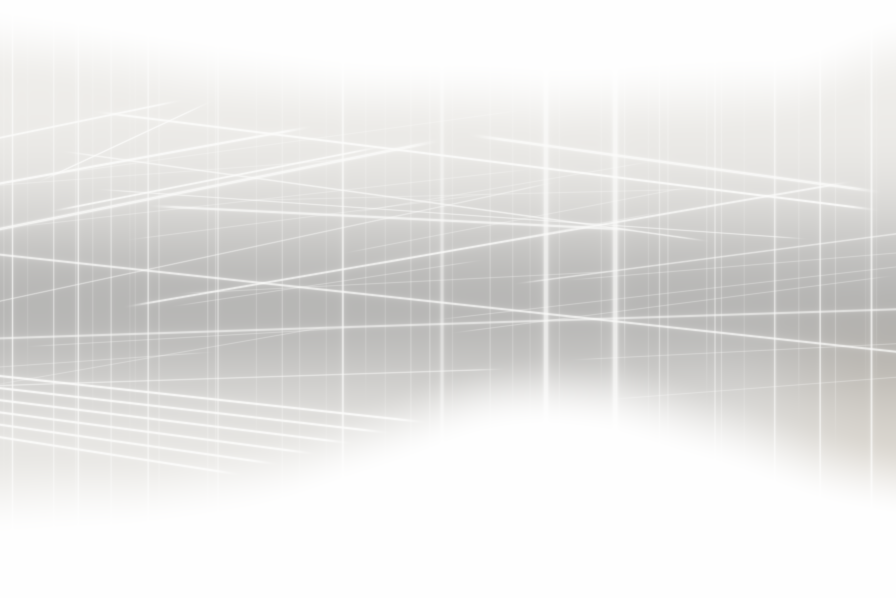
A Shadertoy shader for this background:

```glsl
// Pale architectural haze: a soft grey band between two banks of white mist,
// crossed by thin glowing verticals, long diagonals and a fan of lines.
// Strokes are antialiased distance profiles, layered by screen blending.

// Units: canvas height = 1, origin at the lower left.
const vec3 PALE_GREY = vec3(0.935, 0.930, 0.918);
const vec3 DEEP_GREY = vec3(0.718, 0.716, 0.710);
const vec3 MIST_WHITE = vec3(0.998);
const vec3 STROKE_WHITE = vec3(0.985, 0.985, 0.980);
const float BAND_Y = 0.49;
const float BAND_SPREAD = 0.17;
const float MIST_SOFTNESS = 0.07;
const float MIST_WOBBLE = 0.012;
const float HAIR_WIDTH = 0.0009;
const int FAN_COUNT = 6;
const int HAIR_COUNT = 34;
const int FAINT_COUNT = 18;

// Main verticals: x, half width, strength.
const int BEAM_COUNT = 15;
const vec3 BEAMS[BEAM_COUNT] = vec3[](
    vec3(0.021, 0.0012, 0.65), vec3(0.090, 0.0010, 0.45), vec3(0.131, 0.0012, 0.60),
    vec3(0.186, 0.0010, 0.40), vec3(0.248, 0.0012, 0.55), vec3(0.365, 0.0010, 0.45),
    vec3(0.574, 0.0017, 0.62), vec3(0.740, 0.0030, 0.50), vec3(0.914, 0.0042, 0.72),
    vec3(1.030, 0.0046, 0.74), vec3(1.104, 0.0010, 0.35), vec3(1.197, 0.0010, 0.45),
    vec3(1.297, 0.0013, 0.55), vec3(1.373, 0.0013, 0.60), vec3(1.459, 0.0016, 0.70));

float hash(float n) { return fract(sin(n * 12.9898) * 4375.85); }

vec2 gradientAt(vec2 cell) {
    float angle = 6.2832 * hash(dot(cell, vec2(1.0, 57.0)));
    return vec2(cos(angle), sin(angle));
}

float gradientNoise(vec2 p) {
    vec2 i = floor(p), f = fract(p), u = f * f * (3.0 - 2.0 * f);
    vec2 e = vec2(1.0, 0.0);
    float low = mix(dot(gradientAt(i), f), dot(gradientAt(i + e), f - e), u.x);
    float high = mix(dot(gradientAt(i + e.yx), f - e.yx), dot(gradientAt(i + 1.0), f - 1.0), u.x);
    return mix(low, high, u.y);
}

// Thin core plus halo; strokes below pixel width dim instead of aliasing.
float profile(float d, float width) {
    float spread = length(vec2(width, 0.5 / iResolution.y));
    float core = width / spread * exp(-d * d / (spread * spread));
    float halo = exp(-abs(d) / (width * 2.5));
    return min(core + 0.28 * halo, 1.0);
}

// Segment from ends.xy to ends.zw with tapered tips.
float stroke(vec2 p, vec4 ends, float width, float strength) {
    vec2 along = ends.zw - ends.xy, rel = p - ends.xy;
    float len = length(along);
    vec2 dir = along / len;
    float t = dot(rel, dir);
    float taper = smoothstep(0.0, 0.06, t) * smoothstep(0.0, 0.06, len - t);
    return strength * taper * profile(dir.x * rel.y - dir.y * rel.x, width);
}

void addLight(inout float light, float amount) { light += (1.0 - light) * amount; }

float verticals(vec2 p) {
    float light = 0.0;
    for (int i = 0; i < BEAM_COUNT; i++)
        addLight(light, BEAMS[i].z * profile(p.x - BEAMS[i].x, BEAMS[i].y));
    for (int i = 0; i < HAIR_COUNT; i++) {
        float n = float(i), x = 1.5 * (n + hash(n + 3.0)) / float(HAIR_COUNT);
        float bottom = 0.35 * hash(n + 41.0);
        float reach = smoothstep(bottom, bottom + 0.15, p.y);
        addLight(light, reach * mix(0.08, 0.3, hash(n + 19.0)) * profile(p.x - x, HAIR_WIDTH));
    }
    return light;
}

float diagonals(vec2 p) {
    float light = 0.0;
    // Long crossing pair and the rising beam
    addLight(light, stroke(p, vec4(-0.1, 0.585, 1.6, 0.401), 0.0018, 0.72));
    addLight(light, stroke(p, vec4(-0.1, 0.431, 1.6, 0.486), 0.0018, 0.58));
    addLight(light, stroke(p, vec4(0.205, 0.486, 1.43, 0.697), 0.0017, 0.72));
    // Upper left risers
    addLight(light, stroke(p, vec4(-0.1, 0.597, 0.742, 0.766), 0.0025, 0.80));
    addLight(light, stroke(p, vec4(0.078, 0.645, 0.645, 0.756), 0.0016, 0.80));
    addLight(light, stroke(p, vec4(-0.1, 0.675, 0.527, 0.789), 0.0020, 0.85));
    addLight(light, stroke(p, vec4(-0.1, 0.749, 0.312, 0.834), 0.0016, 0.80));
    addLight(light, stroke(p, vec4(0.059, 0.693, 0.361, 0.834), 0.0012, 0.70));
    // Descending beams
    addLight(light, stroke(p, vec4(0.152, 0.814, 1.475, 0.648), 0.0018, 0.85));
    addLight(light, stroke(p, vec4(0.781, 0.775, 1.479, 0.678), 0.0024, 0.80));
    addLight(light, stroke(p, vec4(0.098, 0.748, 1.191, 0.596), 0.0013, 0.60));
    addLight(light, stroke(p, vec4(0.244, 0.656, 1.074, 0.615), 0.0020, 0.72));
    addLight(light, stroke(p, vec4(0.156, 0.684, 1.357, 0.600), 0.0010, 0.50));
    // Quiet risers
    addLight(light, stroke(p, vec4(0.859, 0.525, 1.6, 0.622), 0.0013, 0.50));
    addLight(light, stroke(p, vec4(-0.1, 0.475, 0.937, 0.697), 0.0011, 0.40));
    addLight(light, stroke(p, vec4(-0.1, 0.352, 0.850, 0.383), 0.0011, 0.45));
    // Lower left fan
    for (int i = 0; i < FAN_COUNT; i++) {
        float n = float(i);
        vec4 ends = vec4(-0.1, 0.382 - 0.0195 * n, 0.72 - 0.062 * n, 0.293 - 0.0176 * n);
        addLight(light, stroke(p, ends, 0.0019, 0.85));
    }
    // Scattered faint lines
    for (int i = 0; i < FAINT_COUNT; i++) {
        float n = float(i), x = 1.3 * hash(n + 7.0) - 0.2;
        float y = mix(0.32, 0.72, (n + 0.5) / float(FAINT_COUNT));
        float span = mix(0.4, 0.9, hash(n + 29.0));
        float rise = span * mix(0.02, 0.2, hash(n + 53.0));
        addLight(light, stroke(p, vec4(x, y, x + span, y + rise), HAIR_WIDTH, 0.25));
    }
    return light;
}

float mist(vec2 p) {
    float wobble = MIST_WOBBLE * gradientNoise(p * 5.0);
    float fromCentre = (p.x - 0.95) / 0.95, mound = (p.x - 0.93) / 0.42;
    float ceiling = 0.835 + 0.095 * fromCentre * fromCentre + 0.04 * smoothstep(1.3, 1.5, p.x);
    float ground = 0.165 + 0.18 * exp(-mound * mound);
    float above = smoothstep(-MIST_SOFTNESS, MIST_SOFTNESS, p.y - ceiling + wobble);
    float below = smoothstep(-MIST_SOFTNESS, MIST_SOFTNESS, ground - p.y + wobble);
    return max(above, below);
}

void mainImage(out vec4 fragColor, in vec2 fragCoord) {
    vec2 p = fragCoord / iResolution.xy * vec2(1.5, 1.0);
    float offset = (p.y - BAND_Y) / BAND_SPREAD;
    vec3 color = mix(PALE_GREY, DEEP_GREY, exp(-offset * offset));
    // Warm shade low on the right
    float warm = smoothstep(1.2, 1.5, p.x) * smoothstep(0.55, 0.35, p.y);
    color -= warm * vec3(0.05, 0.06, 0.075);
    float light = verticals(p);
    addLight(light, diagonals(p));
    color = mix(color, STROKE_WHITE, light);
    fragColor = vec4(mix(color, MIST_WHITE, mist(p)), 1.0);
}
```
